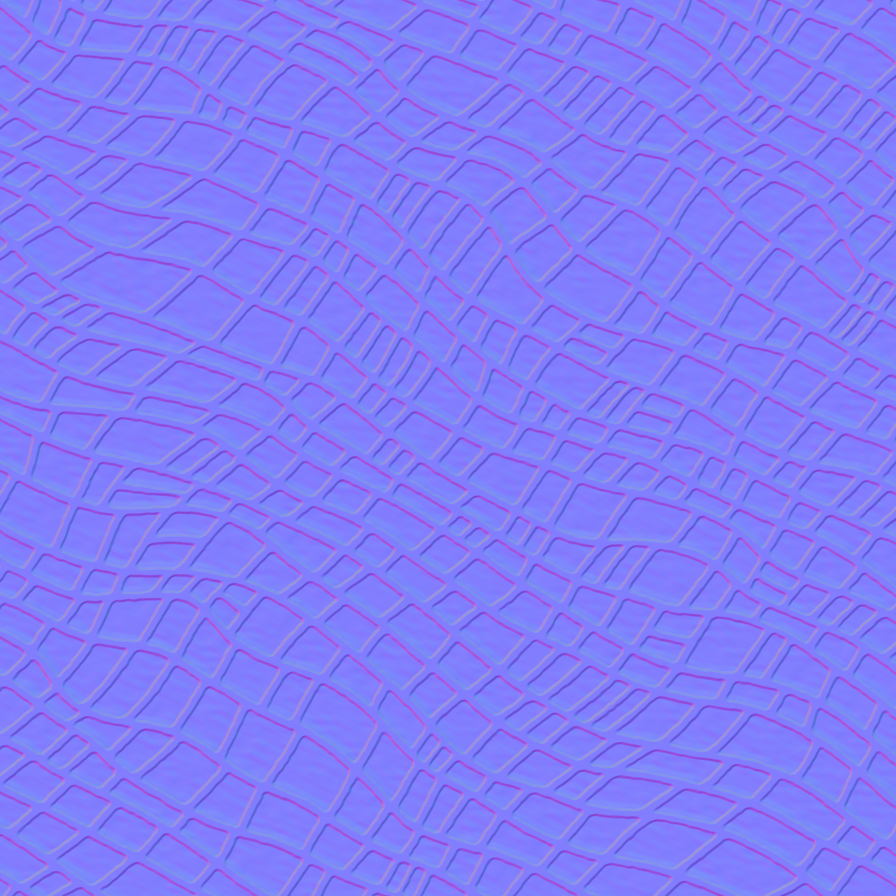
This texture map is drawn by a Shadertoy shader. Its source:

```glsl
const vec2 CELLS = vec2(18.0, 22.0);          // columns and rows per canvas
const vec2 COLUMN_AXIS = vec2(0.78, -0.62);   // across the short creases
const vec2 ROW_AXIS = vec2(0.47, 0.88);       // across the long creases
const vec2 WARP = vec2(1.7, 1.9);             // broad bending, in cells
const float RIPPLE = 0.5;                     // smaller bending, in cells
const float ROW_JITTER = 0.65;
const float COLUMN_JITTER = 0.5;
const float CREASE_SLANT = 0.2;
const float SPLIT_CHANCE = 0.1;
const float GROOVE = 0.0046;                  // half width of a crease
const float GROOVE_SHARE = 0.15;              // its limit on narrow scales
const float CORNER = 0.0045;
const float BEVEL = 0.0034;                   // width of a scale's edge
const float RAISE = 0.0014;                   // height of a scale
const float SKIRT = 0.0011;                   // soft drop at the lower side
const float SKIRT_WIDTH = 0.009;
const float GRAIN = 0.0008;
const float ROUGHNESS = 0.0013;               // unevenness of the outline
const float TILT = 0.55;                      // strength of red and green
const float GREEN_DAMPING = 0.55;             // on steep lower sides
const float STEEP_RED = 0.03;                 // warm shift on steep sides
const vec2 FLAT_TONE = vec2(0.508, 0.493);
const float SAMPLE_STEP = 0.0008;

float hash(vec2 p) {
    return fract(sin(dot(p, vec2(127.1, 311.7))) * 43758.545);
}

float noise(vec2 p) {
    vec2 i = floor(p), f = fract(p);
    f = f * f * f * (f * (f * 6.0 - 15.0) + 10.0);
    vec2 e = vec2(0.0, 1.0);
    return mix(mix(hash(i), hash(i + e.yx), f.x),
               mix(hash(i + e), hash(i + e.yy), f.x), f.y);
}

// Bent, skewed grid coordinates: x counts columns, y counts rows
vec2 grid(vec2 p) {
    vec2 g = CELLS * vec2(dot(p, COLUMN_AXIS), dot(p, ROW_AXIS));
    vec2 broad = vec2(noise(p * 3.1 + 11.0), noise(p * 3.3 + 47.0));
    vec2 small = vec2(noise(p * 7.5 + 5.0), noise(p * 8.0 + 83.0));
    return g + WARP * broad + RIPPLE * small;
}

float rowEdge(float row, float u) {
    return row + ROW_JITTER * (noise(vec2(u * 0.4, row * 5.7)) - 0.5);
}

float columnEdge(float column, float row, float across) {
    vec2 id = vec2(column, row);
    return column + COLUMN_JITTER * (hash(id) - 0.5)
         + CREASE_SLANT * (hash(id + 31.7) - 0.5) * across;
}

// Halves a span and keeps the part that holds x
vec2 halve(vec2 span, float x) {
    float middle = 0.5 * (span.x + span.y);
    return x < middle ? vec2(span.x, middle) : vec2(middle, span.y);
}

float roundedBox(vec2 p, vec2 halfSize) {
    float r = clamp(min(halfSize.x, halfSize.y), 0.0, CORNER);
    vec2 q = abs(p) - halfSize + r;
    return length(max(q, 0.0)) + min(max(q.x, q.y), 0.0) - r;
}

// Height of the hide; density holds cells per canvas unit
float height(vec2 p, vec2 density) {
    vec2 g = grid(p);

    // Row and column that hold the point
    float row = floor(g.y);
    if (g.y < rowEdge(row, g.x)) row -= 1.0;
    else if (g.y > rowEdge(row + 1.0, g.x)) row += 1.0;
    vec2 rows = vec2(rowEdge(row, g.x), rowEdge(row + 1.0, g.x));
    float across = (g.y - rows.x) / (rows.y - rows.x) - 0.5;
    float column = floor(g.x);
    if (g.x < columnEdge(column, row, across)) column -= 1.0;
    else if (g.x > columnEdge(column + 1.0, row, across)) column += 1.0;
    vec2 columns = vec2(columnEdge(column, row, across),
                        columnEdge(column + 1.0, row, across));

    // Some scales break into two
    float pick = hash(vec2(column, row) + 71.3);
    if (pick < SPLIT_CHANCE) columns = halve(columns, g.x);
    else if (pick > 1.0 - 0.4 * SPLIT_CHANCE) rows = halve(rows, g.y);

    // Raised scale with a bevelled outline
    vec2 low = vec2(columns.x, rows.x), high = vec2(columns.y, rows.y);
    vec2 local = (g - 0.5 * (low + high)) / density;
    vec2 size = (high - low) / density;
    float groove = min(GROOVE, GROOVE_SHARE * min(size.x, size.y));
    vec2 halfSize = 0.5 * size - groove;
    float d = roundedBox(local, halfSize) + ROUGHNESS * (noise(p * 140.0) - 0.5);
    float scale = 1.0 - smoothstep(-0.5 * BEVEL, 0.5 * BEVEL, d);
    float skirt = SKIRT * smoothstep(0.0, SKIRT_WIDTH, local.y + halfSize.y);

    // Fine streaks, fainter in the creases
    vec2 streak = vec2(dot(p, COLUMN_AXIS) * 75.0, dot(p, ROW_AXIS) * 140.0);
    float grain = GRAIN * noise(streak) * mix(0.3, 1.0, scale);
    return scale * (RAISE + skirt) + grain;
}

void mainImage(out vec4 fragColor, in vec2 fragCoord) {
    vec2 p = fragCoord / iResolution.y;
    vec2 dx = vec2(SAMPLE_STEP, 0.0), dy = dx.yx;

    // Local density of the bent grid
    vec2 gx = grid(p + dx) - grid(p - dx), gy = grid(p + dy) - grid(p - dy);
    vec2 density = vec2(length(vec2(gx.x, gy.x)), length(vec2(gx.y, gy.y)));
    density /= 2.0 * SAMPLE_STEP;

    // Slope to surface normal, with green pointing down
    vec2 slope = vec2(height(p + dx, density) - height(p - dx, density),
                      height(p + dy, density) - height(p - dy, density));
    slope /= 2.0 * SAMPLE_STEP;
    vec3 normal = normalize(vec3(-slope.x, slope.y, 1.0));

    // Steep lower sides are paler, and all steep sides a little warmer
    float steep = smoothstep(0.0, 0.15, 1.0 - normal.z);
    vec2 tint = 0.5 * TILT * normal.xy;
    if (tint.y > 0.0) tint *= mix(1.0, GREEN_DAMPING, steep);
    tint.x += STEEP_RED * steep;
    fragColor = vec4(FLAT_TONE + tint, 0.5 + 0.495 * normal.z, 1.0);
}
```
